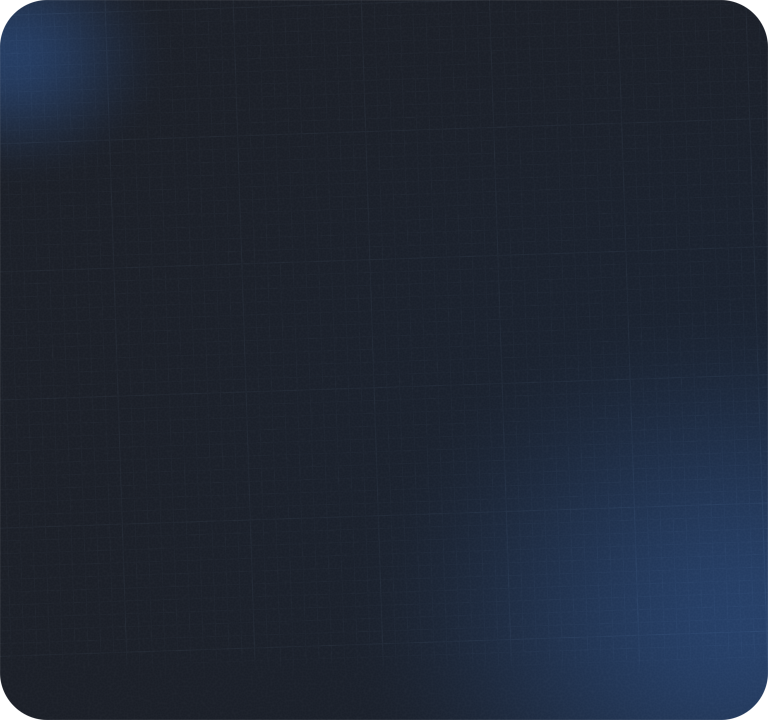
Reproduce this background procedurally as a Shadertoy shader.

```glsl
// A dark rounded panel with two blue corner glows under a faint, slightly
// turned graph-paper grid. Elliptical falloffs make the light, folded line
// distances make the grid, and cellular noise adds a fine fabric grain.

const vec3 SLATE = vec3(0.114, 0.130, 0.164);
const vec3 NAVY = vec3(0.108, 0.145, 0.205);
const vec3 BLUE = vec3(0.158, 0.262, 0.425);
const vec3 LINE_TINT = vec3(0.75, 0.95, 1.10);
const vec3 PAPER = vec3(1.0);

const float CORNER_RADIUS = 0.066;
const float MAJOR_STEP = 0.178;
const float MINOR_STEP = MAJOR_STEP / 10.0;
const float GRID_TILT = 0.033;
const vec2 GRID_ORIGIN = vec2(0.1458, 0.1996);

vec2 hash22(vec2 cell) {
    vec3 q = fract(cell.xyx * vec3(0.1031, 0.1030, 0.0973));
    q += dot(q, q.yzx + 33.33);
    return fract((q.xx + q.yz) * q.zy);
}

// Distance to the nearest scattered cell point.
float cellular(vec2 p) {
    vec2 cell = floor(p);
    float nearest = 2.0;
    for (int y = -1; y <= 1; y++) {
        for (int x = -1; x <= 1; x++) {
            vec2 neighbour = cell + vec2(x, y);
            nearest = min(nearest, length(neighbour + hash22(neighbour) - p));
        }
    }
    return nearest;
}

float roundedBox(vec2 p, vec2 halfSize, float radius) {
    vec2 q = abs(p) - halfSize + radius;
    return length(max(q, 0.0)) + min(max(q.x, q.y), 0.0) - radius;
}

// Soft ellipse: 1 at the centre, 0 at the given radii.
float glow(vec2 p, vec2 centre, vec2 radii) {
    return smoothstep(1.0, 0.0, length((p - centre) / radii));
}

// Coverage of thin repeated lines, separately along each axis.
vec2 gridLines(vec2 p, float spacing, float halfWidth, float pixel) {
    vec2 d = abs(fract(p / spacing + 0.5) - 0.5) * spacing;
    return 1.0 - smoothstep(halfWidth - pixel * 0.7, halfWidth + pixel * 0.7, d);
}

void mainImage(out vec4 fragColor, in vec2 fragCoord) {
    float pixel = 1.0 / iResolution.y;
    float aspect = iResolution.x * pixel;
    vec2 uv = fragCoord * pixel;
    vec2 p = vec2(uv.x, 1.0 - uv.y); // y runs downward

    // Base tone and corner lights
    float haze = glow(p, vec2(aspect, 0.70), vec2(1.05, 0.85));
    vec3 colour = mix(SLATE, NAVY, haze);
    float upperLight = glow(p, vec2(0.015, 0.075), vec2(0.23, 0.19));
    float lowerLight = glow(p, vec2(aspect - 0.01, 0.87), vec2(0.60, 0.47));
    colour = mix(colour, BLUE, 0.88 * upperLight);
    colour = mix(colour, BLUE, 0.95 * lowerLight);

    // Tilted grid, fading out above the lower edge
    vec2 g = vec2(p.x - GRID_TILT * p.y, p.y + GRID_TILT * p.x) - GRID_ORIGIN;
    vec2 minor = gridLines(g, MINOR_STEP, 0.0005, pixel);
    vec2 major = gridLines(g, MAJOR_STEP, 0.0007, pixel);
    vec2 wear = 0.8 + 0.2 * sin(g.yx * 95.0 + 2.0 * sin(g * 31.0));
    vec2 ink = max(minor * 0.022, major * 0.038) * wear;
    float gridFade = smoothstep(0.935, 0.905, p.y);
    colour += LINE_TINT * max(ink.x, ink.y) * gridFade;

    // Fine grain
    colour += (cellular(uv * 300.0) - 0.45) * 0.022;

    // Rounded panel on a light surround
    vec2 halfSize = 0.5 * vec2(aspect, 1.0);
    float edge = roundedBox(uv - halfSize, halfSize, CORNER_RADIUS);
    colour = mix(colour, PAPER, smoothstep(-0.7 * pixel, 0.7 * pixel, edge));
    fragColor = vec4(colour, 1.0);
}
```
